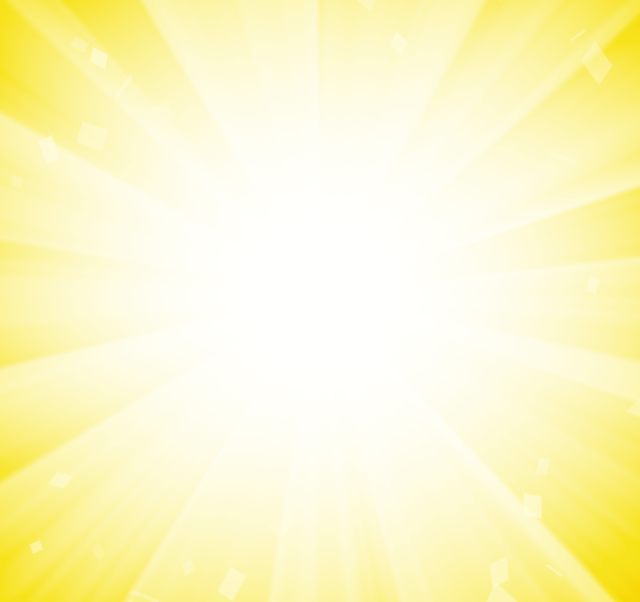
Reproduce this background procedurally as a WebGL 2 fragment shader.

```glsl
#version 300 es
precision highp float;
// A white burst on yellow: a radial falloff from a bright core, tinted by
// uneven light rays (soft-sided steps in angle) and fine angular streaks,
// with translucent paper shards scattered around the core by a hash.

#define CENTER vec2(0.501, 0.5125)  // burst origin, fraction of the canvas
#define REACH 0.70                  // radius of full yellow, canvas heights
#define FALLOFF 3.0                 // how long the core stays white
#define RAY_FADE 7.0                // degrees over which a ray edge fades
#define RAY_SOFT 0.6                // degrees of blur on a ray edge
#define STREAKS 0.30                // strength of the fine streaks
#define SHARDS 54                   // number of paper pieces
#define SHARD_SIZE 0.023            // half size of a piece
#define SHARD_ALPHA 0.62            // opacity of the strongest piece

uniform vec2 u_resolution;
out vec4 fragColor;

const vec3 WHITE = vec3(1.0, 1.0, 0.995);
const vec3 YELLOW = vec3(0.97, 0.89, 0.11);
const vec3 GOLD = vec3(0.965, 0.83, 0.0);
const vec3 PAPER = vec3(1.0, 0.99, 0.89);

// Ray edges: angle in degrees, then contrast (positive: deeper on the
// counter-clockwise side).
const int EDGE_COUNT = 18;
const vec2 EDGES[EDGE_COUNT] = vec2[](
    vec2(-46.0, 0.32), vec2(-19.0, -0.20), vec2(-12.0, 0.25),
    vec2(6.5, 0.35), vec2(18.5, -0.35), vec2(41.0, -0.30),
    vec2(60.5, -0.28), vec2(90.5, -0.35), vec2(121.5, 0.28),
    vec2(131.5, -0.20), vec2(137.0, 0.15), vec2(150.5, -0.25),
    vec2(170.5, 0.25), vec2(193.0, -0.32), vec2(210.5, -0.32),
    vec2(237.5, -0.25), vec2(260.5, -0.25), vec2(284.5, -0.18));

float hash(float n) {
    n = fract(n * 0.1031);
    n *= n + 33.33;
    n *= n + n;
    return fract(n);
}

// Smooth noise around the circle, repeating after the given cell count.
float angularNoise(float degrees360, float cells) {
    float x = degrees360 / 360.0 * cells;
    float cell = floor(x);
    float a = hash(mod(cell, cells) + cells);
    float b = hash(mod(cell + 1.0, cells) + cells);
    return mix(a, b, smoothstep(0.0, 1.0, x - cell)) - 0.5;
}

// Relative depth of colour along one direction.
float rayTone(float angle) {
    float tone = 1.0;
    for (int i = 0; i < EDGE_COUNT; i++) {
        float d = mod(angle - EDGES[i].x + 180.0, 360.0) - 180.0;
        tone += EDGES[i].y * clamp(d / RAY_SOFT, -1.0, 1.0) * exp(-abs(d) / RAY_FADE);
    }
    float fine = angularNoise(angle, 90.0) + 0.5 * angularNoise(angle, 260.0);
    return tone + STREAKS * fine;
}

// Coverage of a sheared, turned rectangle.
float shard(vec2 p, vec2 halfSize, float turn, float shear, float blur) {
    float c = cos(turn), s = sin(turn);
    p = mat2(c, -s, s, c) * p;
    p.x += shear * p.y;
    vec2 q = abs(p) - halfSize;
    return 1.0 - smoothstep(-blur, blur, max(q.x, q.y));
}

// Combined opacity of all paper pieces, spread by the golden angle.
float shards(vec2 p) {
    float clear = 1.0;
    float pixel = 1.0 / u_resolution.y;
    for (int i = 0; i < SHARDS; i++) {
        float id = float(i) * 7.0 + 3.0;
        float around = 2.39996 * float(i) + hash(id);
        float radius = mix(0.24, 0.66, sqrt(hash(id + 1.0)));
        vec2 place = radius * vec2(cos(around), sin(around));
        float size = SHARD_SIZE * mix(0.3, 1.15, hash(id + 2.0));
        float slim = hash(id + 3.0) < 0.2 ? 0.14 : mix(0.6, 1.0, hash(id + 4.0));
        float alpha = SHARD_ALPHA * mix(0.35, 1.0, hash(id + 5.0));
        float cover = shard(p - place, size * vec2(1.0, slim),
            6.28318 * hash(id + 6.0), hash(id + 3.0) - 0.5, pixel);
        clear *= 1.0 - alpha * cover;
    }
    return 1.0 - clear;
}

void main() {
    vec2 p = (gl_FragCoord.xy - CENTER * u_resolution) / u_resolution.y;
    float angle = mod(degrees(atan(p.y, p.x)), 360.0);

    // Radial depth shaped by the rays
    float depth = pow(length(p) / REACH, FALLOFF) * rayTone(angle);
    vec3 color = mix(WHITE, YELLOW, clamp(depth, 0.0, 1.0));
    color = mix(color, GOLD, smoothstep(1.0, 1.6, depth));

    // Paper pieces over the light
    color = mix(color, max(color, PAPER), shards(p));
    fragColor = vec4(color, 1.0);
}
```
